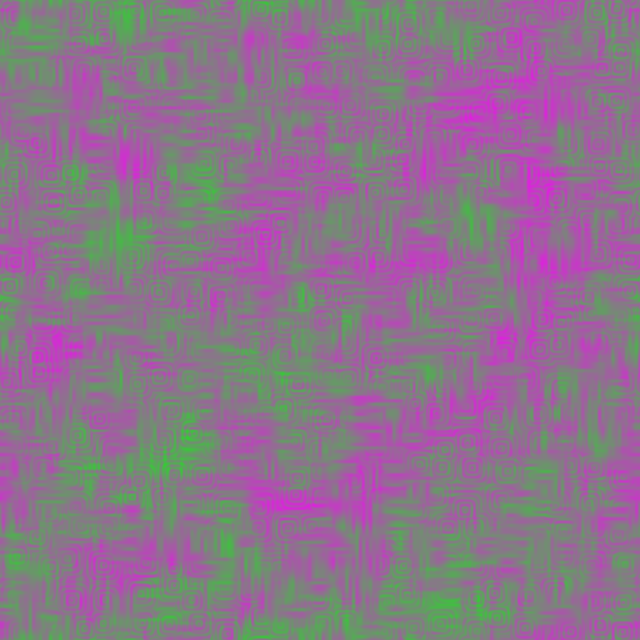
This texture is drawn by a Shadertoy shader. Its source:

```glsl
// Woven magenta and green haze: crossed fine strokes, nested squares and soft patches, tiling.

const vec3 GREEN = vec3(0.0, 1.0, 0.0);
const vec3 MAGENTA = vec3(1.0, 0.0, 1.0);
const float MEAN_TONE = 0.551;         // share of magenta in the average colour
const vec2 TONE_LIMITS = vec2(0.2, 0.86);

// Whole repeats across the canvas
const vec2 BROAD_REPEATS = vec2(6.0, 5.0);
const vec2 PATCH_REPEATS = vec2(7.0, 17.0);
const vec2 STREAK_REPEATS = vec2(15.0, 48.0);
const vec2 STROKE_REPEATS = vec2(34.0, 190.0);
const vec2 WEAVE_REPEATS = vec2(26.0);
const vec2 SQUARE_REPEATS = vec2(21.0);
const float RINGS_PER_CELL = 6.5;

const float BROAD_AMOUNT = 0.20;
const float PATCH_AMOUNT = 0.15;
const float STREAK_AMOUNT = 0.15;
const float STROKE_AMOUNT = 0.27;
const float RING_AMOUNT = 0.065;
const float TAU = 6.2831853;

// Integer hash of a wrapped grid cell, 0 to 1
float hash(vec2 cell, vec2 repeats, float seed) {
    uvec2 c = uvec2(mod(cell, repeats));
    uint h = c.x * 1597u + c.y * 51749u + uint(seed) * 7919u;
    h = (h ^ (h >> 15)) * 73244475u;
    h = (h ^ (h >> 13)) * 73244475u;
    h ^= h >> 16;
    return float(h & 65535u) / 65535.0;
}

// Wrapping value noise centred on zero
float gridNoise(vec2 uv, vec2 repeats, float seed) {
    vec2 p = uv * repeats;
    vec2 cell = floor(p);
    vec2 t = smoothstep(0.0, 1.0, p - cell);
    float low = mix(hash(cell, repeats, seed),
                    hash(cell + vec2(1.0, 0.0), repeats, seed), t.x);
    float high = mix(hash(cell + vec2(0.0, 1.0), repeats, seed),
                     hash(cell + vec2(1.0, 1.0), repeats, seed), t.x);
    return mix(low, high, t.y) - 0.5;
}

// Horizontal and vertical streaks added together
float crossNoise(vec2 uv, vec2 repeats, float seed) {
    return gridNoise(uv, repeats, seed) + gridNoise(uv, repeats.yx, seed + 1.0);
}

// Fine strokes whose direction changes from patch to patch
float wovenStrokes(vec2 uv) {
    float direction = smoothstep(-0.22, 0.22, gridNoise(uv, WEAVE_REPEATS, 11.0));
    float across = gridNoise(uv, STROKE_REPEATS, 12.0);
    float upright = gridNoise(uv, STROKE_REPEATS.yx, 13.0);
    return mix(across, upright, direction);
}

// Rounded concentric squares around scattered cell points
float nestedSquares(vec2 uv) {
    vec2 p = uv * SQUARE_REPEATS;
    vec2 base = floor(p);
    float nearest = 4.0;
    for (int y = -1; y <= 1; y++) {
        for (int x = -1; x <= 1; x++) {
            vec2 cell = base + vec2(x, y);
            vec2 jitter = vec2(hash(cell, SQUARE_REPEATS, 21.0),
                               hash(cell, SQUARE_REPEATS, 22.0));
            vec2 offset = p - cell - mix(vec2(0.2), vec2(0.8), jitter);
            vec2 squared = offset * offset;
            nearest = min(nearest, sqrt(sqrt(dot(squared, squared))));
        }
    }
    float fade = 1.0 - 0.6 * smoothstep(0.25, 0.8, nearest);
    return cos(TAU * RINGS_PER_CELL * nearest) * fade;
}

void mainImage(out vec4 fragColor, in vec2 fragCoord) {
    vec2 uv = fragCoord / iResolution.xy;

    // Layers from soft patches down to threads
    float tone = MEAN_TONE;
    tone += BROAD_AMOUNT * gridNoise(uv, BROAD_REPEATS, 1.0);
    tone += PATCH_AMOUNT * crossNoise(uv, PATCH_REPEATS, 3.0);
    tone += STREAK_AMOUNT * crossNoise(uv, STREAK_REPEATS, 5.0);
    tone += STROKE_AMOUNT * wovenStrokes(uv);

    // Squares show more strongly in some places
    float presence = smoothstep(-0.35, 0.3, gridNoise(uv, SQUARE_REPEATS, 31.0));
    tone += RING_AMOUNT * presence * nestedSquares(uv);

    tone = clamp(tone, TONE_LIMITS.x, TONE_LIMITS.y);
    fragColor = vec4(mix(GREEN, MAGENTA, tone), 1.0);
}
```
